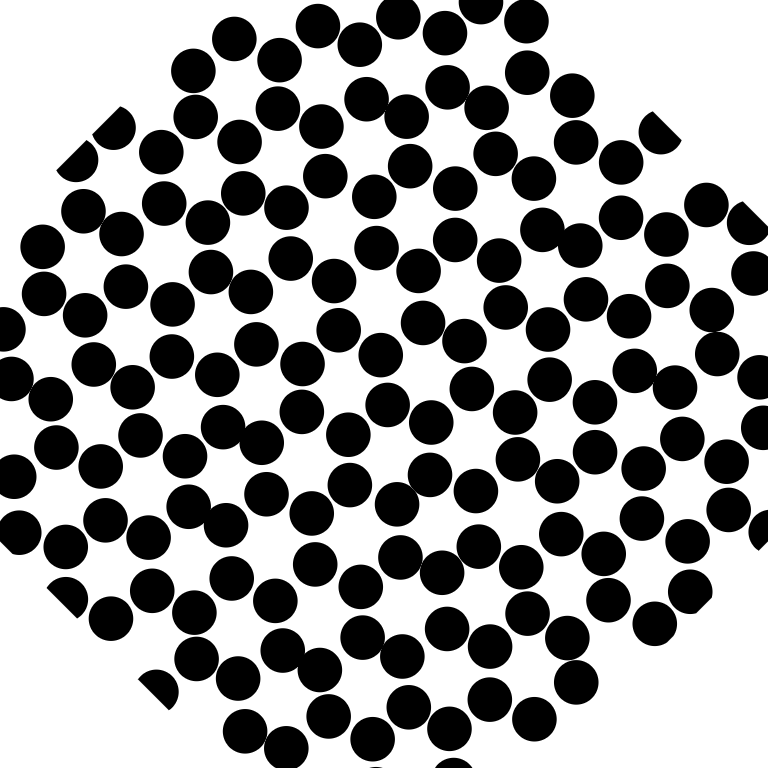
Reproduce this pattern procedurally as a WebGL 1 fragment shader.

```glsl
precision highp float;
// Black discs on a slightly tilted, jittered honeycomb lattice over white.
// Only discs centred inside a square turned by 45 degrees are kept, and the
// edges of that square cut off whatever reaches across them.

uniform vec2 u_resolution;

// Two random values in 0..1 for a lattice site.
vec2 hash2(vec2 site) {
  vec3 q = fract(site.xyx * vec3(0.1031, 0.1030, 0.0973));
  q += dot(q, q.yzx + 33.33);
  return fract((q.xx + q.yz) * q.zy);
}

// Signed distance to the turned square that bounds the pattern.
float diamondDistance(vec2 p) {
  return (abs(p.x) + abs(p.y) - 0.705) * 0.7071;
}

// Signed distance to the nearest disc of the honeycomb.
float discDistance(vec2 p) {
  // Lattice steps and the offset between the two sites of each cell.
  vec2 stepA = vec2(0.1074, 0.0147);
  vec2 stepB = vec2(0.0611, -0.0921);
  vec2 pairOffset = vec2(0.0564, -0.0267);
  vec2 origin = vec2(0.003, -0.024);

  // Lattice coordinates of the point.
  vec2 r = p - origin;
  float area = stepA.x * stepB.y - stepA.y * stepB.x;
  vec2 cell = floor(vec2(r.x * stepB.y - r.y * stepB.x,
                         stepA.x * r.y - stepA.y * r.x) / area);

  float nearest = 1.0;
  for (int j = -1; j <= 1; j++) {
    for (int i = -1; i <= 1; i++) {
      vec2 id = cell + vec2(float(i), float(j));
      for (int k = 0; k < 2; k++) {
        float second = float(k);
        vec2 jitter = (hash2(id + vec2(57.0 + 40.0 * second, 31.0)) - 0.5) * 0.0085;
        vec2 center = origin + id.x * stepA + id.y * stepB
                    + second * pairOffset + jitter;
        if (diamondDistance(center) < 0.0) {
          nearest = min(nearest, length(p - center) - 0.029);
        }
      }
    }
  }
  return nearest;
}

void main() {
  float size = min(u_resolution.x, u_resolution.y);
  vec2 p = (gl_FragCoord.xy - 0.5 * u_resolution) / size;

  // Discs clipped by the turned square, with an edge one pixel wide.
  float d = max(discDistance(p), diamondDistance(p));
  float ink = clamp(0.5 - d * size, 0.0, 1.0);
  gl_FragColor = vec4(vec3(1.0 - ink), 1.0);
}
```
